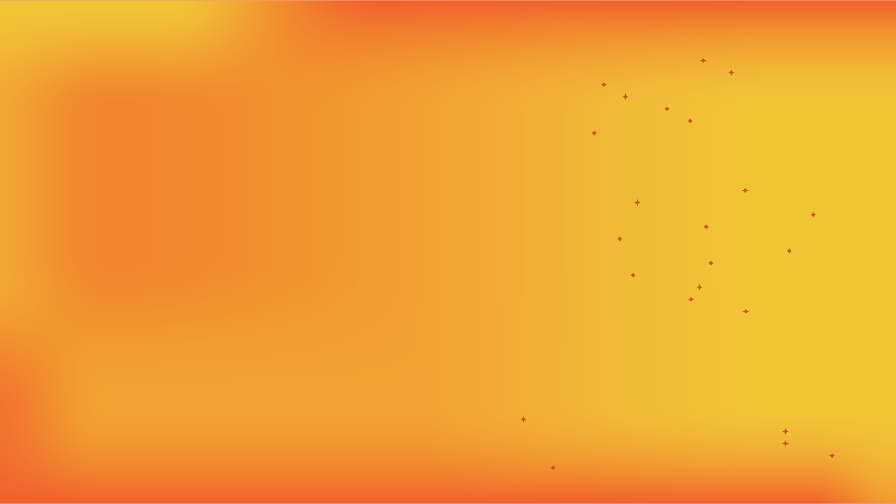
A WebGL 2 fragment shader for this background:

```glsl
#version 300 es
precision highp float;
// Warm mesh gradient from orange to yellow with red edges and tiny scattered sparkles.
uniform vec2 u_resolution;
out vec4 fragColor;

float hash(float n) {
    return fract(sin(n * 127.1 + 3.7) * 43758.5453);
}

// Green level of the gradient: low is red, middle is orange, high is yellow.
float warmth(vec2 uv) {
    float x = uv.x;
    float down = 1.0 - uv.y;

    // Main sweep to the right, with faint vertical banding
    float banding = 0.5 * smoothstep(0.15, 0.25, down) * (1.0 - smoothstep(0.5, 0.7, down));
    float sweepX = mix(x, (floor(x * 43.0) + 0.5) / 43.0, banding);
    float sweep = clamp((sweepX - 0.15) / 0.7, 0.0, 1.0);
    sweep = mix(sweep, smoothstep(0.0, 1.0, sweep), 0.5);
    float level = mix(0.52, 0.77, sweep);

    // Lighter band at the lower left
    level = mix(level, max(level, 0.635), smoothstep(0.5, 0.78, down));

    // Left edge: amber above, red below
    float leftLevel = mix(0.66, 0.44, smoothstep(0.55, 0.82, down));
    level = mix(level, leftLevel, 1.0 - smoothstep(-0.02, 0.12, x));

    // Top edge: yellow corner, then red
    float turn = smoothstep(0.18, 0.43, x);
    float topGlow = mix(1.0 - smoothstep(0.0, 0.22, down),
                        pow(max(1.0 - down / 0.22, 0.0), 2.0), turn);
    level = mix(level, mix(0.77, 0.37, turn), topGlow);

    // Bottom edge: red, easing off at the right corner
    float bottomGlow = pow(max(1.0 - uv.y / 0.2, 0.0), 2.0);
    return mix(level, mix(0.37, 0.6, smoothstep(0.9, 1.0, x)), bottomGlow);
}

// Four-pointed star with concave sides
float sparkle(vec2 p, float radius) {
    p = abs(p);
    return p.x + p.y + sqrt(p.x * p.y) - radius;
}

void main() {
    vec2 uv = gl_FragCoord.xy / u_resolution;
    float aspect = u_resolution.x / u_resolution.y;
    float pixel = 1.0 / u_resolution.y;

    float level = warmth(uv);
    vec3 color = vec3(0.947, level, 0.18 + 0.03 * smoothstep(0.5, 0.78, level));

    // Sparkles in three loose groups on the right
    float stars = 0.0;
    for (int i = 0; i < 23; i++) {
        float n = float(i);
        float down = 0.12 + 0.024 * n + 0.09 * step(6.5, n) + 0.19 * step(17.5, n);
        float across = mix(0.58, n < 6.5 ? 0.82 : 0.94, hash(n));
        vec2 offset = uv - vec2(across, 1.0 - down);
        float d = sparkle(offset * vec2(aspect, 1.0), 0.0065);
        stars = max(stars, 1.0 - smoothstep(-pixel, pixel, d));
    }
    color = mix(color, vec3(0.8, 0.28, 0.13), 0.9 * stars);

    // Pale hairline along the top and bottom
    float rim = 1.0 - smoothstep(0.0, 0.0035, min(uv.y, 1.0 - uv.y));
    color = mix(color, vec3(0.92, 0.62, 0.5), 0.8 * rim);

    fragColor = vec4(color, 1.0);
}
```
